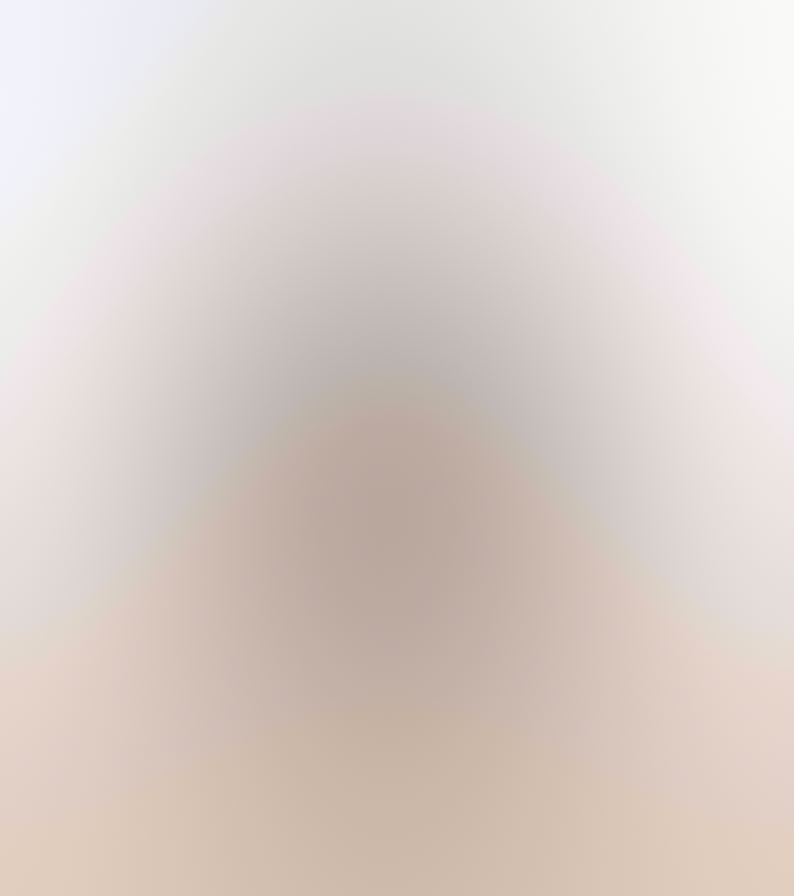
This background is drawn by a Shadertoy shader. Its source:

```glsl
// Soft pastel backdrop: a taupe oval glow under pale arches, warming to beige below.

const float CENTER_X = 0.49;

// Chroma offsets from the local brightness, in 1/255 steps
const vec3 NEUTRAL  = vec3( 0.0,  0.5,  -1.0);
const vec3 LAVENDER = vec3(-1.0, -1.0,   8.0);
const vec3 ROSE     = vec3( 5.0, -2.5,  -0.5);
const vec3 TAUPE    = vec3( 6.0, -2.2,  -5.0);
const vec3 SAND     = vec3( 9.0, -2.0, -12.0);
const vec3 CLAY     = vec3(13.5, -4.3, -13.0);
const vec3 BEIGE    = vec3(15.5, -4.0, -20.0);

// Brightness: pale sides that dim downward, with a dark vertical oval
float brightness(float x, float depth, float side) {
    float edge = 246.0 - 36.0 * smoothstep(0.1, 1.05, depth);
    float tilt = 6.0 * (x - 0.5) * (1.0 - depth);
    float fall = (depth - 0.5) / 0.33;
    float shade = 15.0 + 44.0 * exp(-fall * fall);
    return edge + tilt - shade * (1.0 - smoothstep(0.0, 1.03, side));
}

// Blends to the next tint once depth passes a boundary
vec3 tintBelow(vec3 tint, vec3 next, float depth, float boundary, float softness) {
    return mix(tint, next, smoothstep(-softness, softness, depth - boundary));
}

// Hue bands bounded by arches and bell curves
vec3 chroma(float x, float depth, float side) {
    float bell = smoothstep(0.0, 1.0, side);
    float arch = 0.104 + 0.33 * pow(side, 2.2);
    float shoulder = 0.417 + 0.295 * bell;
    float base = 0.785 + 0.14 * bell;

    float corner = 1.0 - smoothstep(0.75, 1.1, x / 0.3 + depth / 0.27);
    vec3 tint = mix(NEUTRAL, LAVENDER, corner);
    tint = tintBelow(tint, ROSE, depth, arch, 0.016);
    tint = tintBelow(tint, TAUPE, depth, mix(arch, shoulder, 0.25), 0.03);
    tint = tintBelow(tint, SAND, depth, shoulder, 0.016);
    tint = tintBelow(tint, CLAY, depth, shoulder + 0.035, 0.018);
    return tintBelow(tint, BEIGE, depth, base, 0.02);
}

// Fine grain that hides gradient steps
float hash(vec2 p) {
    return fract(sin(dot(p, vec2(12.9898, 78.233))) * 43758.5453);
}

void mainImage(out vec4 fragColor, in vec2 fragCoord) {
    vec2 uv = fragCoord / iResolution.xy;
    float depth = 1.0 - uv.y;
    float side = abs(uv.x - CENTER_X) / 0.5;

    vec3 color = vec3(brightness(uv.x, depth, side)) + chroma(uv.x, depth, side);
    color += hash(uv) - 0.5;
    fragColor = vec4(clamp(color / 255.0, 0.0, 1.0), 1.0);
}
```
